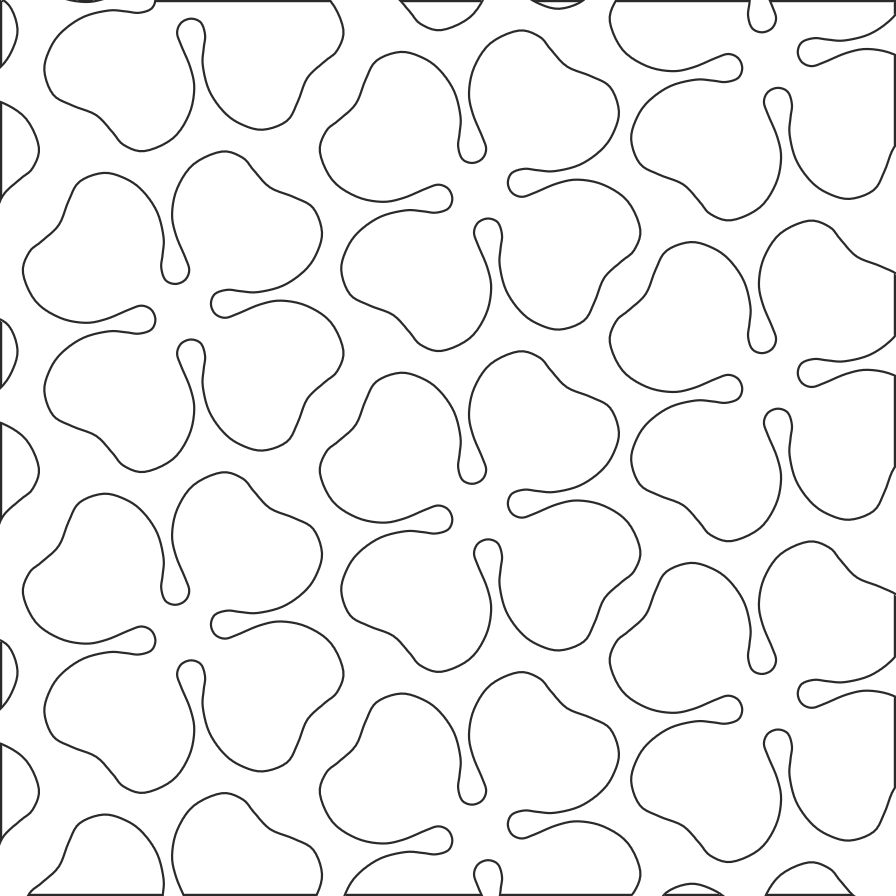
Give the GLSL for this pattern, as a three.js fragment shader.

```glsl
varying vec2 vUv;

const float SPAN = 768.0;                  // drawing units across the canvas
const float ROW_PITCH = 275.0;             // spacing of flowers in a column
const float ROW_SKEW = 0.18;               // tilt of the gap between rows
const float FLOWER_REACH = 148.0;          // radius enclosing one flower
const vec4 COLUMN_X = vec4(-104.0, 157.0, 411.5, 660.0);
const vec4 COLUMN_Y = vec4(125.0, 225.8, 54.5, 166.5);
const float LINE_HALF = 0.95;
const float KNOT_REACH = 36.0;             // beyond this a span cannot touch the line
const int SPAN_STEPS = 5;
const vec3 PAPER = vec3(1.0);
const vec3 INK = vec3(0.17, 0.165, 0.165);

// Pen state: the last three knots and what has been measured along the way
vec2 here, knot0, knot1, knot2;
mat2 turn;
bool penDown, inside;
float nearest;

float segmentDistance(vec2 p, vec2 a, vec2 b) {
  vec2 ab = b - a;
  return length(p - a - ab * clamp(dot(p - a, ab) / dot(ab, ab), 0.0, 1.0));
}

vec2 splinePoint(vec2 a, vec2 b, vec2 c, vec2 d, float t) {
  vec2 cubic = 3.0 * (b - c) + d - a;
  vec2 quadratic = 2.0 * a - 5.0 * b + 4.0 * c - d;
  return b + 0.5 * t * (c - a + t * (quadratic + t * cubic));
}

// Adds a knot and measures the span between the two knots before it
void knot(float x, float y) {
  vec2 next = turn * vec2(x, y);
  if (penDown) {
    vec2 a = knot1, b = knot2;
    if ((a.y > here.y) != (b.y > here.y)) {
      float crossing = mix(a.x, b.x, (here.y - a.y) / (b.y - a.y));
      if (here.x < crossing) inside = !inside;
    }
    if (distance(here, a) < KNOT_REACH) {
      vec2 from = a;
      for (int i = 1; i <= SPAN_STEPS; i++) {
        vec2 to = splinePoint(knot0, a, b, next, float(i) / float(SPAN_STEPS));
        nearest = min(nearest, segmentDistance(here, from, to));
        from = to;
      }
    }
  }
  knot0 = knot1;
  knot1 = knot2;
  knot2 = next;
}

// One petal, clockwise from the foot of one notch to the next
void petal() {
  // round notch end and its outer side
  knot(-6.8, 23.8);
  knot(1.7, 27.3);
  knot(5.2, 35.8);
  knot(1.8, 46.5);
  knot(-6.2, 65.8);
  knot(-9.5, 84.0);
  // two lobes with a shallow dip between
  knot(-5.0, 106.0);
  knot(9.0, 126.5);
  knot(33.2, 137.3);
  knot(51.0, 132.0);
  knot(60.5, 121.2);
  knot(74.5, 106.5);
  knot(95.0, 98.2);
  knot(111.5, 88.8);
  knot(119.0, 68.0);
  knot(113.8, 48.8);
  // return along the next notch
  knot(103.2, 34.4);
  knot(85.2, 22.2);
  knot(63.8, 16.8);
  knot(49.2, 17.6);
  knot(38.0, 18.8);
  knot(27.3, 15.3);
}

// Four quarter turns; the first pass only primes the pen
void flower() {
  turn = mat2(1.0);
  for (int i = 0; i < 5; i++) {
    penDown = i > 0;
    petal();
    turn = turn * mat2(0.0, -1.0, 1.0, 0.0);
  }
}

void main() {
  vec2 p = vUv * SPAN;
  float unitsPerPixel = max(fwidth(p.x), 0.0001);
  nearest = SPAN;
  inside = false;

  // Staggered columns, each repeating upward
  for (int i = 0; i < 4; i++) {
    here = p - vec2(COLUMN_X[i], COLUMN_Y[i]);
    here.y -= ROW_PITCH * floor((here.y - ROW_SKEW * here.x) / ROW_PITCH + 0.5);
    if (length(here) < FLOWER_REACH) flower();
  }

  // Flowers cut by the canvas are closed along its edge
  vec2 margin = min(p, SPAN - p);
  float edge = abs(min(margin.x, margin.y) - LINE_HALF);
  if (inside) nearest = min(nearest, edge);

  float line = clamp(0.5 + (LINE_HALF - nearest) / unitsPerPixel, 0.0, 1.0);
  gl_FragColor = vec4(mix(PAPER, INK, line), 1.0);
}
```
